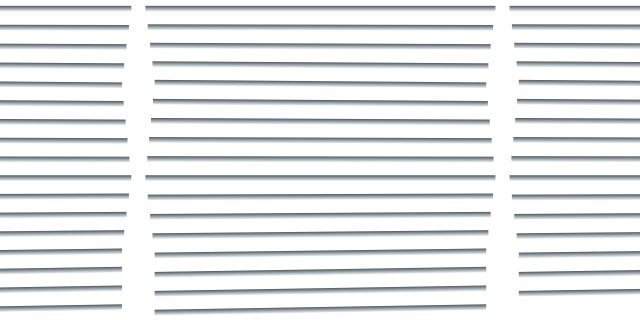
This pattern is drawn by a Shadertoy shader. Its source:

```glsl
// Columns of thin horizontal slats on white, each shaded from dark slate to pale blue.
// Space is split into 17 rows and repeating columns; the row number sets how far each
// slat is shortened and tilted, so the gaps between columns widen and narrow.

// How much a slat is shortened: grows to row 4, shrinks to row 9, grows again and holds.
float rowInset(float row) {
    float rising = min(row, max(0.8 * (9.0 - row), row - 9.0));
    return min(rising, 3.9);
}

// Slope of a slat: falls to the right above row 9, climbs below it.
float rowSlope(float row) {
    return row < 9.0 ? 0.002 * rowInset(row) : -0.0031 * min(row - 9.0, 5.3);
}

// Soft step one pixel wide: 1 where the distance is positive.
float coverage(float dist, float pixel) {
    return clamp(0.5 + dist / pixel, 0.0, 1.0);
}

void mainImage(out vec4 fragColor, in vec2 fragCoord) {
    float pixel = 1.0 / iResolution.y;
    vec2 p = fragCoord * pixel;
    p.y = 1.0 - p.y; // measure downwards from the top

    // Repeat cells
    float rowHeight = 1.0 / 17.0;
    float row = floor(p.y / rowHeight);
    float columnWidth = 1.138;
    float column = floor((p.x - 1.0013) / columnWidth + 0.5);
    float x = p.x - 1.0013 - column * columnWidth;

    // Depth below the tilted top edge of the slat
    float depth = p.y - (row + 0.31) * rowHeight - rowSlope(row) * x;
    float thickness = 0.3 * rowHeight;
    float halfLength = 0.547 - 0.0074 * rowInset(row);

    float slat = coverage(depth, pixel) * coverage(thickness - depth, pixel)
               * coverage(halfLength - abs(x), pixel);

    // The right column stops one row early
    if (column > 0.5 && row > 15.5) slat = 0.0;

    // Vertical shading across the slat
    float shade = clamp(depth / thickness, 0.0, 1.0);
    vec3 slatColor = mix(vec3(0.31, 0.35, 0.38), vec3(0.93, 0.95, 0.97), shade);

    fragColor = vec4(mix(vec3(1.0), slatColor, slat), 1.0);
}
```
